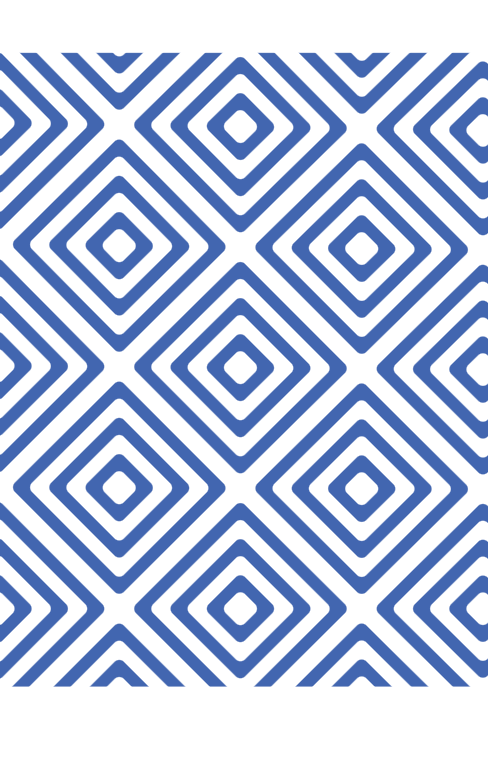
Write a WebGL 1 fragment shader that draws this pattern.

```glsl
precision highp float;

// Concentric blue diamond rings on white, staggered in a half-drop lattice.
// The plane is turned 45 degrees so each diamond is a square cell, in which
// rounded-box distances draw the rings; a horizontal band crops the pattern.

uniform vec2 u_resolution;

// Lengths are in canvas heights
const vec3 PAPER = vec3(1.0);
const vec3 INK = vec3(0.26, 0.40, 0.69);
const vec2 CENTER = vec2(0.3131, 0.2074);  // middle of one diamond
const vec2 PERIOD = vec2(0.3157, 0.3164);  // repeat across, repeat up at left edge
const float ROW_TAPER = 0.008;             // rows draw closer toward the right
const float BAND_BOTTOM = 0.106;
const float BAND_TOP = 0.9311;

// Ring sizes are fractions of the repeat
const int RINGS = 3;
const float RING_STEP = 0.1498;
const float RING_WIDTH = 0.0704;
const float CORNER_RADIUS = 0.0385;
const float EDGE_PIXELS = 1.25;

float roundedSquare(vec2 p, float halfSize) {
  vec2 d = abs(p) - (halfSize - CORNER_RADIUS);
  return length(max(d, 0.0)) + min(max(d.x, d.y), 0.0) - CORNER_RADIUS;
}

float coverage(float dist, float softness) {
  return clamp(0.5 - dist / softness, 0.0, 1.0);
}

void main() {
  vec2 pos = gl_FragCoord.xy / u_resolution.y;
  float pixel = EDGE_PIXELS / u_resolution.y;

  // Rotated lattice: every integer point is a diamond center
  vec2 period = vec2(PERIOD.x, PERIOD.y - ROW_TAPER * pos.x);
  vec2 grid = (pos - CENTER) / period;
  vec2 cell = fract(vec2(grid.x + grid.y, grid.x - grid.y) + 0.5) - 0.5;
  float softness = pixel * sqrt(2.0) / PERIOD.x;

  // Each ring is a rounded square with a smaller one removed
  float ink = 0.0;
  for (int i = 1; i <= RINGS; i++) {
    float size = RING_STEP * float(i);
    float outer = roundedSquare(cell, size);
    float inner = roundedSquare(cell, size - RING_WIDTH);
    ink = max(ink, coverage(max(outer, -inner), softness));
  }

  // Blank margins above and below
  ink *= coverage(max(BAND_BOTTOM - pos.y, pos.y - BAND_TOP), pixel);

  gl_FragColor = vec4(mix(PAPER, INK, ink), 1.0);
}
```
